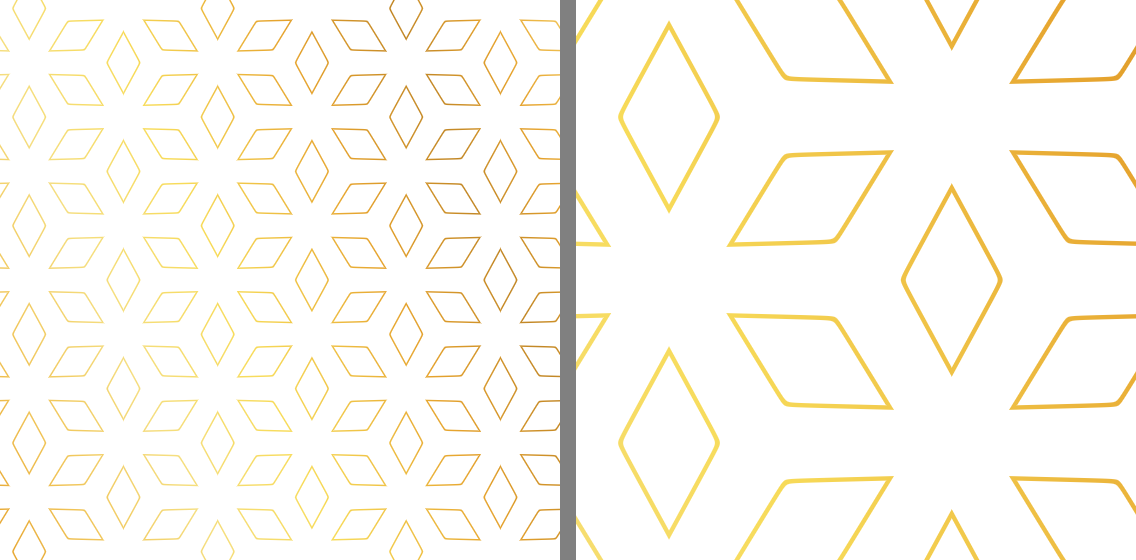
Left, the full canvas; right, a detail of the centre.
Write a WebGL 1 fragment shader that draws this pattern.

```glsl
precision highp float;
// Outlined rhombic petals on the edges of a triangular lattice, six per star.
// Three rotated petal families are repeated on a staggered rectangular grid,
// and a slanted metallic gold gradient colours the thin lines over white.

uniform vec2 u_resolution;

const vec2 CELL = vec2(0.3366, 0.1940);        // holds two staggered stars
const vec2 STAR_CENTER = vec2(0.0521, 0.8880);
const vec2 PETAL_HALF = vec2(0.0549, 0.0299);  // half diagonals, long and short
const float CORNER_ROUNDING = 0.0020;
const float LINE_HALF_WIDTH = 0.0013;

// Offset from the nearest point of a rectangular grid.
vec2 repeatCentered(vec2 p, vec2 cell) {
  return p - cell * floor(p / cell + 0.5);
}

// Signed distance to a rhombus along an axis: sharp tips, softened side corners.
float rhombus(vec2 p, vec2 axis, vec2 halfSize, float rounding) {
  float along = dot(p, axis);
  float across = abs(dot(p, vec2(-axis.y, axis.x)));
  along = sqrt(along * along + rounding * rounding);
  vec2 slope = 1.0 / halfSize;
  return (along * slope.x + across * slope.y - 1.0) / length(slope);
}

// Distance to the outlines of one petal family on the staggered grid.
float petalFamily(vec2 p, vec2 axis, vec2 cell) {
  vec2 a = repeatCentered(p, cell);
  vec2 b = repeatCentered(p - 0.5 * cell, cell);
  float da = rhombus(a, axis, PETAL_HALF, CORNER_ROUNDING);
  float db = rhombus(b, axis, PETAL_HALF, CORNER_ROUNDING);
  return min(abs(da), abs(db));
}

float ramp(float start, float end, float t) {
  return clamp((t - start) / (end - start), 0.0, 1.0);
}

// Gold bands from amber through pale yellow to bronze and back.
vec3 goldGradient(float t) {
  vec3 amber = vec3(0.90, 0.64, 0.18);
  vec3 honey = vec3(0.94, 0.76, 0.33);
  vec3 pale = vec3(0.96, 0.87, 0.50);
  vec3 yellow = vec3(0.97, 0.86, 0.35);
  vec3 bronze = vec3(0.76, 0.53, 0.15);
  vec3 color = mix(amber, honey, ramp(0.0, 0.145, t));
  color = mix(color, pale, ramp(0.145, 0.355, t));
  color = mix(color, yellow, ramp(0.355, 0.565, t));
  color = mix(color, amber, ramp(0.565, 0.84, t));
  color = mix(color, bronze, ramp(0.84, 1.035, t));
  color = mix(color, amber, ramp(1.035, 1.18, t));
  return mix(color, honey, ramp(1.18, 1.30, t));
}

void main() {
  vec2 uv = gl_FragCoord.xy / u_resolution.y;
  float pixel = 1.0 / u_resolution.y;

  // Petals sit halfway to the neighbouring stars, at -30, 30 and 90 degrees.
  float d = 1.0;
  for (int i = 0; i < 3; i++) {
    float angle = radians(60.0 * float(i) - 30.0);
    vec2 axis = vec2(cos(angle), sin(angle));
    vec2 center = STAR_CENTER + 0.5 * CELL.y * axis;
    d = min(d, petalFamily(uv - center, axis, CELL));
  }

  float line = clamp(0.5 + (LINE_HALF_WIDTH - d) / pixel, 0.0, 1.0);
  vec3 gold = goldGradient(dot(uv, vec2(0.918, 0.396)));
  gl_FragColor = vec4(mix(vec3(1.0), gold, line), 1.0);
}
```
